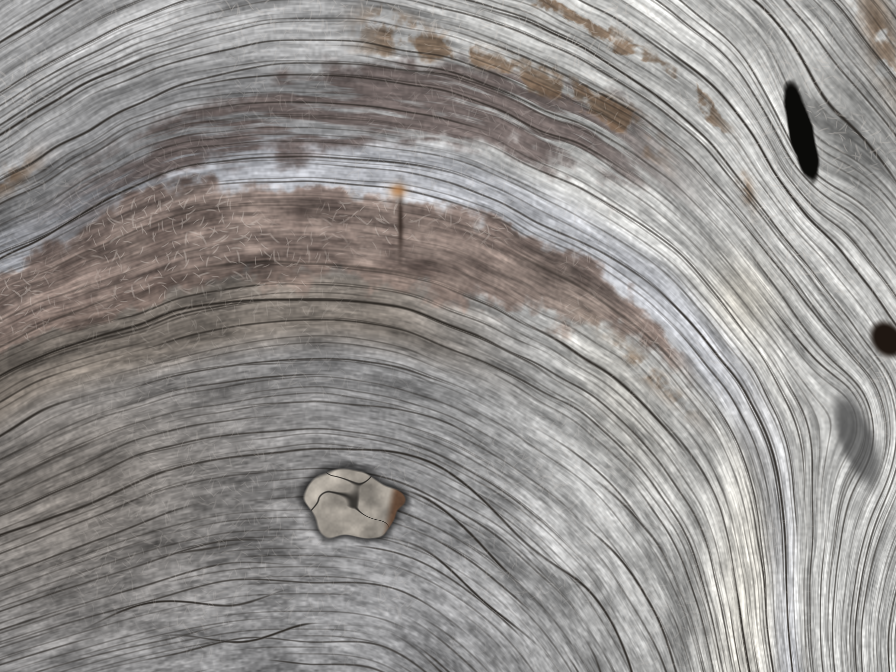
A Shadertoy shader for this texture:

```glsl
float hash(vec2 p) {
    p = fract(p * vec2(.1031, .1137));
    p += dot(p, p.yx + 33.33);
    return fract((p.x + p.y) * p.x * 17.3);
}

float noise(vec2 p) {
    vec2 i = floor(p), f = fract(p);
    f = f * f * (3. - 2. * f);
    return mix(mix(hash(i), hash(i + vec2(1, 0)), f.x),
               mix(hash(i + vec2(0, 1)), hash(i + 1.), f.x), f.y);
}

float fbm(vec2 p) {
    float sum = 0., amp = .53;
    for (int i = 0; i < 4; i++) {
        sum += amp * noise(p);
        p = p * 2.03 + 17.7;
        amp *= .5;
    }
    return sum;
}

mat2 turn(float a) { return mat2(cos(a), -sin(a), sin(a), cos(a)); }

// Soft tilted ellipse
float spot(vec2 p, float x, float y, float w, float h, float angle) {
    vec2 q = turn(angle) * (p - vec2(x, y)) / vec2(w, h);
    return exp(-dot(q, q));
}

float band(float x, float lo, float hi, float soft) {
    return smoothstep(lo - soft, lo + soft, x) * smoothstep(hi + soft, hi - soft, x);
}

// x runs along the fibres, y counts the rings outward
vec2 grainSpace(vec2 p) {
    float dx = p.x - .47, h = p.y + .11, shoulder = max(dx - .5, 0.);
    float side = dx > 0. ? 1.12 : .25 + 1.05 * p.y;
    float bend = side * dx * dx + 5. * shoulder * shoulder * smoothstep(.45, 0., p.y);
    float ring = pow(bend + pow(h, 1.5), .667);
    float warp = .035 * (noise(p * 4. + 3.) - .5) + .008 * (noise(p * 15.) - .5);
    ring += warp * smoothstep(.1, .7, ring);
    ring -= .12 * (p.y - .248) * spot(p, .53, .248, .12, .08, 0.);
    ring += .05 * spot(p, 1.2, .8, .06, .12, .2) - .05 * spot(p, 1.28, .36, .05, .1, .3);
    return vec2(1.3 * atan(dx, h + .25), ring);
}

// Broken dark splits that follow the rings
float cracks(vec2 g, float count, float width, float pixel) {
    float k = g.y * count + .5 * noise(vec2(g.x * 3., g.y * 5.) + count);
    float id = floor(k);
    float x = fract(k) - .5 - .5 * (hash(vec2(id, count)) - .5);
    float live = smoothstep(.36, .7, noise(vec2(g.x * 3. + id * 7.3, id * 3.1 + count)));
    return live * (1. - smoothstep(0., count * (width * live + pixel), abs(x)));
}

// Loose pale fibres, one curved stroke per cell
float fibres(vec2 p) {
    float sum = 0.;
    for (int i = 0; i < 4; i++) {
        vec2 q = turn(float(i) * .9) * p * (38. + 9. * float(i)) + 40.;
        vec2 id = floor(q), d = turn(6.28 * hash(id + 5.)) * (fract(q) - .5);
        d.y += .3 * d.x * d.x;
        sum += smoothstep(.09, .01, abs(d.y)) * smoothstep(.48, .2, abs(d.x)) * step(.5, hash(id + 9.));
    }
    return min(sum, 1.);
}

void mainImage(out vec4 fragColor, in vec2 fragCoord) {
    vec2 p = fragCoord / iResolution.y, g = grainSpace(p);
    float dx = p.x - .47, s = g.y, pixel = min(fwidth(s), .01);
    float broad = fbm(vec2(g.x * 4., s * 22.) + 20.);
    float fine = fbm(vec2(g.x * 9., s * 85.) + 50.);
    float rough = fbm(p * 38.);

    // Silver wood, darker at lower left and paler at right
    vec3 col = mix(vec3(.57, .57, .575), vec3(.77, .77, .76), smoothstep(.6, 1.15, p.x + .3 * p.y));
    col = mix(col, vec3(.68), .7 * smoothstep(.98, 1.08, s) * smoothstep(.8, .3, p.x));
    col = mix(col, vec3(.45, .42, .39), .7 * spot(p, .08, .27, .33, .22, .3));
    col = mix(col, vec3(.72, .73, .76), .7 * band(s, .83, .92, .025));

    // Weathered brown bands with flaking borders
    float flake = s + .07 * (broad - .5) + .06 * (rough - .5), right = max(dx, 0.);
    float shade = band(s, .61, .73, .03) * smoothstep(.85, .55, p.x);
    col = mix(col, vec3(.46, .425, .39), .8 * shade);
    float bark = band(flake, .705 + .35 * right * right, .845, .012) * smoothstep(1.05, .98, p.x);
    col = mix(col, mix(vec3(.32, .26, .24), vec3(.65, .58, .54), mix(fine, rough, .6)), bark * .88);
    float dark = band(flake - .2 * dx, .91, 1.01, .02) * band(p.x, .12, .98, .12);
    col = mix(col, vec3(.36, .32, .31), dark * smoothstep(.25, .5, fine) * .9);
    float strip = band(flake, 1.06, 1.1, .01) * band(p.x, .54, .97, .05)
                + band(flake, 1.175, 1.2, .006) * band(p.x, .76, 1.08, .03);
    float rust = spot(p, .015, .735, .05, .018, .6) + spot(p, 1.31, .95, .025, .1, .3)
               + spot(p, .96, .45, .09, .013, -.75) + spot(p, 1.11, .72, .01, .03, .3);
    col = mix(col, vec3(.45, .36, .28), .78 * min(strip + rust, 1.) * smoothstep(.3, .55, rough));

    // Sunlit patches and soft shadows
    float light = .8 * spot(p, 1.105, .56, .045, .06, .5) + .6 * spot(p, 1.11, .12, .055, .26, -.05)
                + .35 * spot(p, .92, .41, .05, .14, .5);
    col = mix(col, vec3(.9, .88, .83), min(light, .8));
    col *= 1. - .25 * spot(p, 1.02, .12, .025, .2, -.1) - .3 * spot(p, 1.27, .8, .05, .14, .2);

    // Fibre relief, splits and frayed strands
    col *= 1. + .5 * (broad - .5) + .6 * (fine - .5) + .25 * (noise(vec2(g.x * 40., s * 330.)) - .5);
    col *= .93 + .14 * noise(p * 210.);
    float split = max(.9 * cracks(g, 14., .0016, pixel), .65 * cracks(g, 33., .0008, pixel));
    split = max(split, .35 * cracks(g, 75., .0004, pixel));
    col = mix(col, vec3(.15, .135, .12), split * (1. - .5 * bark));
    float frayed = .15 + .2 * bark + .15 * smoothstep(1.03, 1.15, s);
    col = mix(col, vec3(.82, .79, .76), fibres(p) * frayed * smoothstep(.35, .65, fbm(p * 7.)));

    // Hollows at the right and a short upright nick
    float hole = spot(p, 1.193, .8, .018, .08, .25) + .2 * (rough - .5);
    col = mix(col, vec3(.045, .042, .035), smoothstep(.3, .5, hole));
    col = mix(col, vec3(.12, .09, .07), smoothstep(.3, .7, spot(p, 1.32, .495, .025, .033, .6)));
    col = mix(col, vec3(.3), .75 * smoothstep(.2, .7, spot(p, 1.275, .345, .027, .08, .35)));
    col = mix(col, vec3(.18, .14, .12), .8 * spot(p, .596, .67, .004, .045, 0.));
    col = mix(col, vec3(.72, .5, .3), .8 * spot(p, .592, .716, .012, .01, 0.));

    // Chipped knot with a dark rim
    vec2 k = turn(-.18) * (p - vec2(.527, .247)) / vec2(.074, .055);
    float r = length(k) + .4 * (noise(k * 2.2 + 8.) - .5);
    col *= 1. - .6 * smoothstep(1.2, .95, r);
    vec3 chip = vec3(.61, .585, .55) * (.6 + .8 * rough + .12 * k.y);
    chip *= mix(.35, 1., smoothstep(0., .04, abs(noise(k * 1.9 + 31.) - .5)));
    chip = mix(chip, vec3(.36, .27, .21) * (.6 + rough), smoothstep(.62, .82, k.x));
    col = mix(col, chip, smoothstep(1., .93, r));

    fragColor = vec4(clamp(col, 0., 1.), 1.);
}
```
